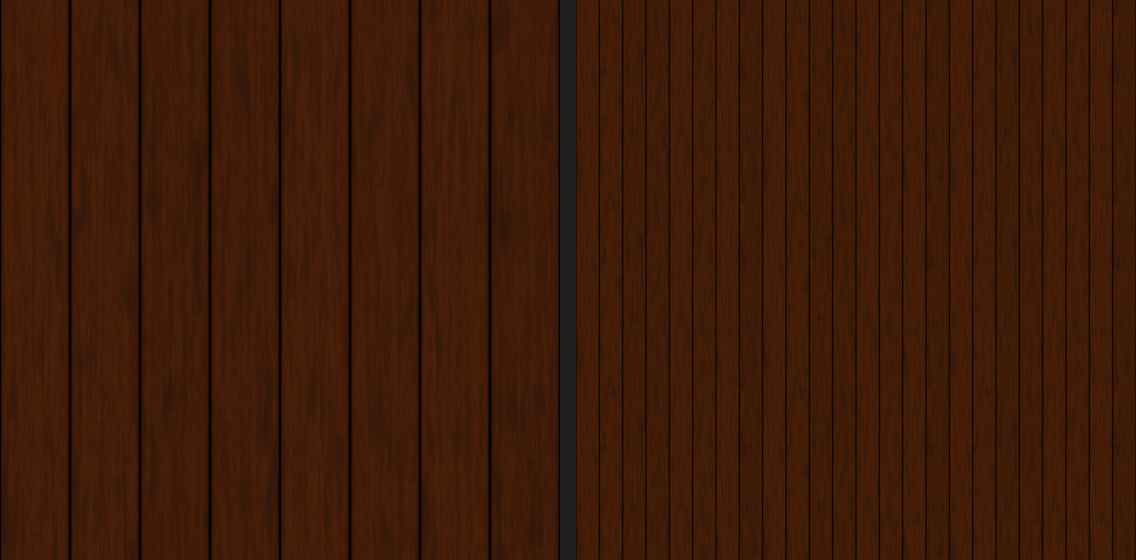
Left: one tile. Right: repeated 3 by 3.
Write a Shadertoy shader that draws this texture.

```glsl
const float PLANKS = 8.0;
const float GAP_CORE = 0.0009;      // half width of the black groove
const float GAP_EDGE = 0.0041;      // half width including its soft bevel
const float SHADE_WIDTH = 0.011;    // faint darkening beside the groove
const float WARP = 0.0035;          // sideways drift of the grain
const float GRAIN_CONTRAST = 0.60;
const float FIBRE_CONTRAST = 0.55;
const float PLANK_VARIATION = 0.07;
const vec3 WOOD_LIGHT = vec3(0.282, 0.122, 0.036);
const vec3 WOOD_DARK = vec3(0.222, 0.090, 0.026);
const vec3 STAIN = vec3(0.185, 0.088, 0.042);
const vec3 RED_STREAK = vec3(0.310, 0.088, 0.022);
const vec3 GROOVE = vec3(0.035, 0.004, 0.002);

// Random pair in 0..1 from a lattice point and a seed
vec2 hash2(vec2 cell, float seed) {
    uvec3 v = uvec3(cell, seed) * 1664525u + 1013904223u;
    v.x += v.y * v.z; v.y += v.z * v.x; v.z += v.x * v.y;
    v ^= v >> 16u;
    v.x += v.y * v.z; v.y += v.z * v.x;
    return vec2(v.xy >> 8u) / 16777216.0;
}

float cornerSlope(vec2 cell, vec2 offset, vec2 period, float seed) {
    float angle = 6.28318 * hash2(mod(cell, period), seed).x;
    return dot(vec2(cos(angle), sin(angle)), offset);
}

// Gradient noise, about -0.7..0.7, wrapping after "period" cells on the canvas
float noise(vec2 uv, vec2 period, float seed) {
    vec2 p = uv * period, i = floor(p), f = fract(p);
    vec2 u = f * f * f * (f * (f * 6.0 - 15.0) + 10.0);
    vec2 e = vec2(1.0, 0.0);
    float low = mix(cornerSlope(i, f, period, seed),
                    cornerSlope(i + e, f - e, period, seed), u.x);
    float high = mix(cornerSlope(i + e.yx, f - e.yx, period, seed),
                     cornerSlope(i + e.xx, f - e.xx, period, seed), u.x);
    return mix(low, high, u.y);
}

void mainImage(out vec4 fragColor, in vec2 fragCoord) {
    vec2 uv = fragCoord / iResolution.xy;
    float pixel = 1.0 / iResolution.x;
    float plank = floor(uv.x * PLANKS);
    float seed = 10.0 * plank + 1.0;

    // Distance to the nearest groove
    float gap = (0.5 - abs(fract(uv.x * PLANKS) - 0.5)) / PLANKS;

    // Long grain, drifting gently along the plank
    vec2 p = uv;
    p.x += WARP * noise(uv, vec2(24.0, 5.0), seed);
    float grain = noise(p, vec2(96.0, 4.0), seed + 1.0)
                + 0.7 * noise(p, vec2(176.0, 9.0), seed + 2.0);

    // Short fine fibres
    float fibre = noise(p, vec2(230.0, 32.0), seed + 3.0)
                + 0.5 * noise(p, vec2(256.0, 80.0), seed + 4.0);

    // Smoky patches, broken up by the grain
    float patches = noise(p, vec2(24.0, 6.0), seed + 5.0)
                  + 0.6 * noise(p, vec2(56.0, 12.0), seed + 6.0);
    float stain = smoothstep(0.08, 0.75, patches - 0.25 * grain);

    // Reddish streaks, strongest near the plank sides
    float red = smoothstep(0.12, 0.5, noise(p, vec2(120.0, 5.0), seed + 7.0));
    red *= mix(0.55, 0.2, smoothstep(0.0, 0.03, gap));

    float tone = 0.38 - GRAIN_CONTRAST * grain - FIBRE_CONTRAST * fibre;
    vec3 color = mix(WOOD_LIGHT, WOOD_DARK, clamp(tone, 0.0, 1.2));
    color = mix(color, RED_STREAK, red);
    color = mix(color, STAIN, 0.8 * stain);
    color *= 1.0 + PLANK_VARIATION * (hash2(vec2(plank, 3.0), 91.0).x - 0.5);

    // Bevel and groove
    color *= mix(0.86, 1.0, smoothstep(GAP_EDGE, SHADE_WIDTH, gap));
    float edge = max(GAP_EDGE, GAP_CORE + pixel);
    color = mix(GROOVE, color, smoothstep(GAP_CORE, edge, gap));

    fragColor = vec4(color, 1.0);
}
```
